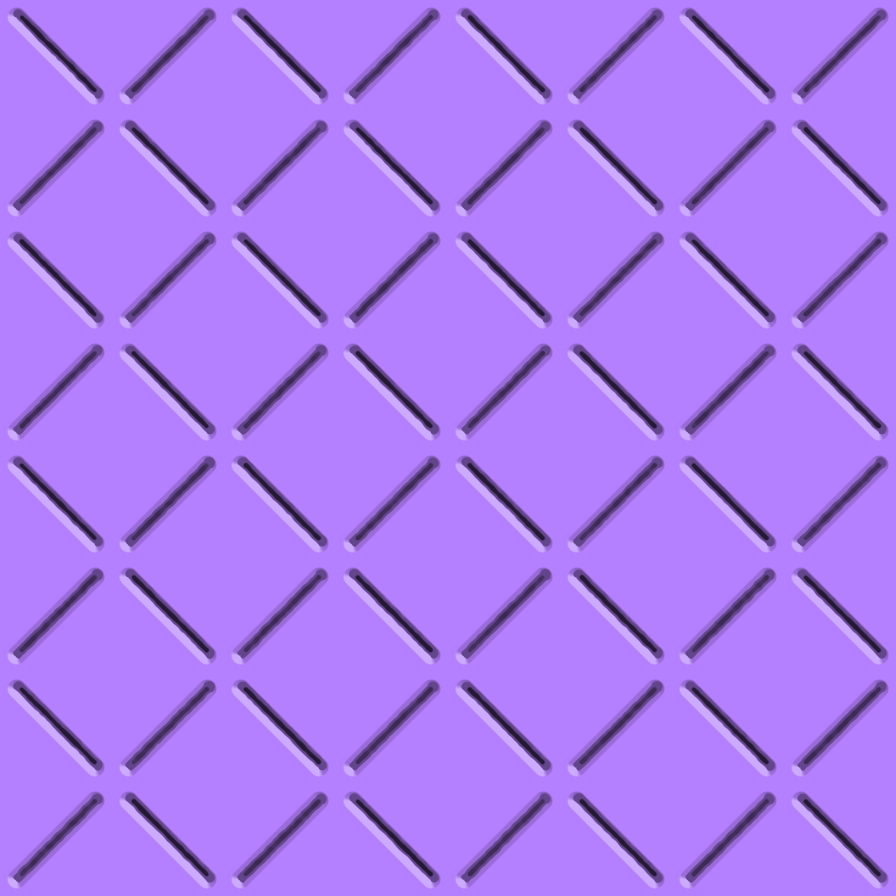
Give the GLSL for this pattern, as a WebGL 2 fragment shader.

```glsl
#version 300 es
precision highp float;
// Violet sheet with an 8 by 8 grid of pressed diagonal grooves in alternating directions.

uniform vec2 u_resolution;
out vec4 fragColor;

const float CELLS = 8.0;
const float GRAIN = 160.0;

float hash(vec2 p) {
    vec3 q = fract(vec3(p.xyx) * 0.1031);
    q += dot(q, q.yzx + 33.33);
    return fract((q.x + q.y) * q.z);
}

// Value noise on a lattice that wraps at the canvas edges
float wrappedNoise(vec2 uv) {
    vec2 p = uv * GRAIN;
    vec2 i = floor(p), f = fract(p);
    f = f * f * (3.0 - 2.0 * f);
    vec2 a = mod(i, GRAIN), b = mod(i + 1.0, GRAIN);
    return mix(mix(hash(a), hash(vec2(b.x, a.y)), f.x),
               mix(hash(vec2(a.x, b.y)), hash(b), f.x), f.y);
}

// Offset from the nearest point of a centred segment ending at +-tip
vec2 fromSegment(vec2 p, vec2 tip) {
    return p - tip * clamp(dot(p, tip) / dot(tip, tip), -1.0, 1.0);
}

void main() {
    vec2 uv = gl_FragCoord.xy / u_resolution;
    vec2 cell = floor(uv * CELLS);
    vec2 p = fract(uv * CELLS) - 0.5;
    float soft = max(0.008, CELLS / min(u_resolution.x, u_resolution.y) * 0.75);
    float wear = wrappedNoise(uv) - 0.5;

    // Checkerboard of rising and falling grooves
    bool rising = mod(cell.x + cell.y, 2.0) < 0.5;
    vec2 slope = rising ? vec2(1.0) : vec2(1.0, -1.0);

    vec2 away = fromSegment(p, slope * 0.35);
    float dist = length(away);
    float shade = dot(away / max(dist, 0.0001), vec2(0.7071));

    vec3 sheet = vec3(0.71, 0.50, 1.0);
    vec3 highlight = vec3(0.80, 0.67, 1.0);

    // Outer bevel: bright at lower left, dim at upper right
    vec3 bevel = sheet * mix(0.85, 0.74, max(shade, 0.0));
    bevel = mix(bevel, highlight, smoothstep(0.15, 0.8, -shade));
    vec3 color = mix(sheet, bevel, 1.0 - smoothstep(-soft, soft, dist - 0.082));

    // Inner shadowed wall
    float wall = dist - (0.042 + 0.03 * shade) + wear * 0.01;
    color = mix(color, sheet * 0.54, 1.0 - smoothstep(-soft, soft, wall));

    // Deep core, shifted toward the shadowed side
    float core = length(fromSegment(p - 0.02, slope * 0.325)) - 0.019 + wear * 0.008;
    vec3 deep = sheet * (rising ? 0.35 + wear * 0.08 : 0.2);
    color = mix(color, deep, 1.0 - smoothstep(-soft, soft, core));

    fragColor = vec4(color, 1.0);
}
```
